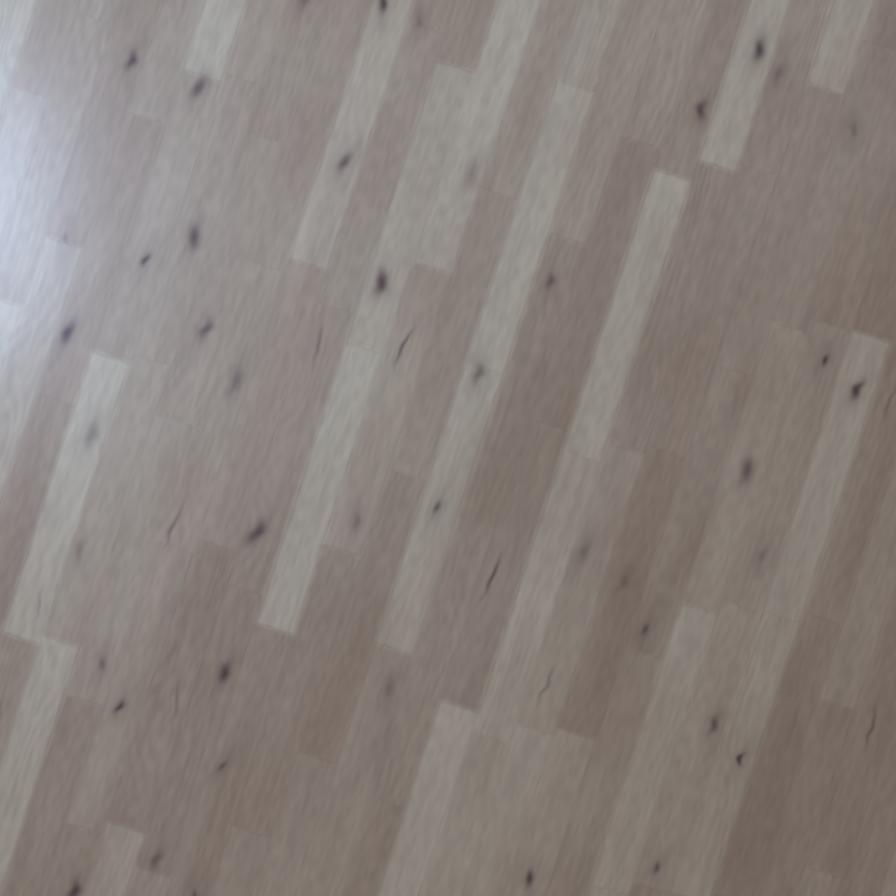
Reproduce this texture procedurally as a Shadertoy shader.

```glsl
// Worn strip-wood floor: slanted rows of narrow planks with random joints and tones.
// Stretched value noise gives the grain, sparse cells hold knots and cracks,
// and a cool window glow at the left fades to a warm shade at the lower right.

const float SLANT        = 0.312;   // lean from vertical, radians
const float STRIP_WIDTH  = 0.0445;
const float PLANK_LENGTH = 0.33;
const float EDGE_SOFT    = 0.0042;  // blur of plank borders
const float SEAM_DEPTH   = 0.007;
const float GRAIN_DEPTH  = 0.085;
const float MOTTLE       = 0.24;    // slow tone drift within planks
const float KNOT_SPACING = 0.19;
const float KNOT_CHANCE  = 0.36;
const float CRACK_CHANCE = 0.08;
const vec3 DARK_WOOD  = vec3(0.468, 0.418, 0.392);
const vec3 LIGHT_WOOD = vec3(0.592, 0.582, 0.556);
const vec3 KNOT_COLOR = vec3(0.245, 0.195, 0.215);
const vec3 GLOW_COLOR = vec3(0.140, 0.175, 0.230);
const vec3 HAZE_COLOR = vec3(0.085, 0.110, 0.145);
const vec2 GLOW_CENTER = vec2(-0.02, 0.77);

float hash(vec2 p) {
    return fract(sin(dot(p, vec2(127.1, 311.7))) * 43758.5453);
}

float noise(vec2 p) {
    vec2 i = floor(p), f = fract(p);
    f = f * f * (3.0 - 2.0 * f);
    return mix(mix(hash(i), hash(i + vec2(1, 0)), f.x),
               mix(hash(i + vec2(0, 1)), hash(i + vec2(1, 1)), f.x), f.y);
}

// Position along a strip in plank lengths, with a random joint offset
float plankCoord(float strip, float along) {
    return along / PLANK_LENGTH + 7.0 * hash(vec2(strip, 3.7));
}

float plankTone(vec2 plank) {
    float h = hash(plank + 19.3);
    return mix(0.16, 0.60, h) + 0.19 * smoothstep(0.65, 0.85, h);
}

// Tone of a strip, blended softly across its end joints
float stripTone(float strip, float along) {
    float c = plankCoord(strip, along);
    float id = floor(c), f = c - id;
    float next = f < 0.5 ? -1.0 : 1.0;
    float dist = min(f, 1.0 - f) * PLANK_LENGTH;
    float blend = 0.5 - 0.5 * smoothstep(0.0, EDGE_SOFT, dist);
    return mix(plankTone(vec2(strip, id)), plankTone(vec2(strip, id + next)), blend);
}

// Fine pores, broad streaks and wavy figure; signed, around zero
float woodGrain(vec2 p, vec2 plank) {
    vec2 q = p + 5.0 * vec2(hash(plank), hash(plank + 8.1));
    float bend = noise(q * vec2(34.0, 11.0));
    float streaks = noise(q * vec2(110.0, 9.0) + bend) - 0.5;
    float pores = noise(q * vec2(290.0, 75.0)) - 0.5;
    float figure = sin(q.x * 420.0 + bend * 24.0) * smoothstep(0.55, 0.9, hash(plank + 4.4));
    return 0.55 * streaks + 0.8 * pores + 0.17 * figure;
}

// Darkness of the knot or crack in one cell of a strip
float blemish(float strip, vec2 local, float along) {
    float c = along / KNOT_SPACING + hash(vec2(strip, 51.0));
    vec2 cell = vec2(strip, floor(c));
    vec2 center = vec2(mix(-0.24, 0.24, hash(cell + 2.2)) * STRIP_WIDTH,
                       mix(0.3, 0.7, hash(cell + 6.6)) * KNOT_SPACING);
    vec2 d = vec2(local.x, fract(c) * KNOT_SPACING) - center;
    d.x += d.y * mix(-0.2, 0.2, hash(cell + 9.9));
    d.x += 0.005 * (noise(vec2(along * 90.0, strip)) - 0.5);
    float kind = hash(cell + 13.7);
    float size = mix(0.5, 1.1, hash(cell + 31.0));
    float strength = mix(0.12, 0.72, hash(cell + 17.0));
    vec2 k = d / (size * vec2(0.0058, 0.0120));
    vec2 halo = d / vec2(0.0095, 0.026);
    vec2 crack = d / vec2(0.0024, 0.022);
    float knot = strength * exp(-dot(k, k)) + 0.15 * exp(-dot(halo, halo));
    float split = 0.75 * strength * exp(-dot(crack, crack));
    return kind < KNOT_CHANCE ? knot : kind < KNOT_CHANCE + CRACK_CHANCE ? split : 0.0;
}

void mainImage(out vec4 fragColor, in vec2 fragCoord) {
    vec2 uv = fragCoord / iResolution.y;

    // Plank frame: x across the strips, y along them
    float c = cos(SLANT), s = sin(SLANT);
    vec2 p = vec2(c * uv.x - s * uv.y, s * uv.x + c * uv.y);
    float strip = floor(p.x / STRIP_WIDTH);
    vec2 local = vec2(p.x - (strip + 0.5) * STRIP_WIDTH, p.y);
    float sideDist = 0.5 * STRIP_WIDTH - abs(local.x);
    float coord = plankCoord(strip, p.y);
    vec2 plank = vec2(strip, floor(coord));

    // Plank tone, softened towards the neighbouring strip
    float side = local.x < 0.0 ? -1.0 : 1.0;
    float blend = 0.5 - 0.5 * smoothstep(0.0, EDGE_SOFT, sideDist);
    float tone = mix(stripTone(strip, p.y), stripTone(strip + side, p.y), blend);
    tone += MOTTLE * (noise(p * vec2(34.0, 10.0)) - 0.5);
    vec3 color = mix(DARK_WOOD, LIGHT_WOOD, tone);

    // Grain, seams, knots
    color *= 1.0 + GRAIN_DEPTH * woodGrain(p, plank);
    float endDist = (0.5 - abs(fract(coord) - 0.5)) * PLANK_LENGTH;
    color -= SEAM_DEPTH * (1.0 - smoothstep(0.0, EDGE_SOFT, min(sideDist, endDist)));
    color = mix(color, KNOT_COLOR, blemish(strip, local, p.y));

    // Room light: warm falloff, wide haze and window glow
    float falloff = smoothstep(-0.6, 1.0, uv.x - uv.y);
    color *= mix(vec3(1.06, 1.07, 1.08), vec3(0.91, 0.88, 0.86), falloff);
    vec2 g = uv - GLOW_CENTER;
    color += HAZE_COLOR * exp(-dot(g, g) / 0.14);
    g /= vec2(0.12, 0.19);
    color += GLOW_COLOR * exp(-dot(g, g));
    fragColor = vec4(color, 1.0);
}
```
